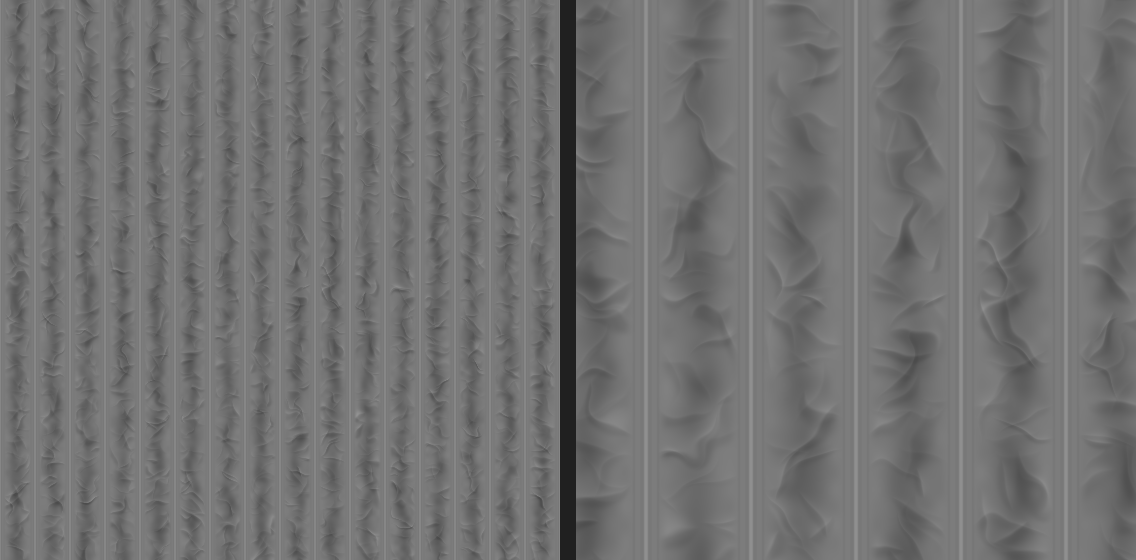
Left: the whole. Right: its middle third, enlarged.
Reproduce this texture map procedurally as a Shadertoy shader.

```glsl
const float COLUMNS = 16.0;
const float ROWS_PER_UNIT = 4.0;
const int FOLDS_PER_ROW = 2;

float hash(vec2 p) {
    return fract(sin(dot(p, vec2(127.1, 311.7))) * 43758.5453);
}

// Value noise that wraps after a whole number of cells
float wrappedNoise(vec2 p, float period, float seed) {
    vec2 cell = floor(p);
    vec2 f = fract(p);
    f = f * f * (3.0 - 2.0 * f);
    vec2 lo = mod(cell, period) + seed;
    vec2 hi = mod(cell + 1.0, period) + seed;
    return mix(mix(hash(lo), hash(vec2(hi.x, lo.y)), f.x),
               mix(hash(vec2(lo.x, hi.y)), hash(hi), f.x), f.y);
}

float columnNoise(vec2 p, float frequency, float seed) {
    return wrappedNoise(p * frequency, COLUMNS * frequency, seed);
}

// Tapered, bent crease: lit above its crisp edge, shaded below it
float fold(vec2 q, float angle, float halfLength, float halfWidth, float bend) {
    float c = cos(angle);
    float s = sin(angle);
    q = vec2(c * q.x + s * q.y, c * q.y - s * q.x);
    q.y += bend * q.x * q.x;
    float along = q.x / halfLength;
    float taper = max(0.0, 1.0 - along * along);
    float d = -q.y / (halfWidth * (0.25 + taper));
    float lit = (1.0 - smoothstep(-0.15, 0.4, d)) * exp(1.4 * min(d, 0.0));
    float shade = exp(-1.5 * (d - 0.9) * (d - 0.9));
    return taper * (lit - 0.7 * shade);
}

// Sum of the folds scattered along one column
float wrinkles(vec2 p, float column) {
    float rowCount = COLUMNS * ROWS_PER_UNIT;
    float row = floor(p.y * ROWS_PER_UNIT);
    float relief = 0.0;
    for (int j = -3; j <= 3; j++) {
        float r = row + float(j);
        for (int i = 0; i < FOLDS_PER_ROW; i++) {
            vec2 key = vec2(column + float(i) * 37.0, mod(r, rowCount));
            vec2 center = vec2(mix(0.15, 0.85, hash(key + 3.1)),
                               (r + hash(key + 7.3)) / ROWS_PER_UNIT);
            float angle = 2.5 * (hash(key + 11.9) - 0.5);
            float halfLength = mix(0.14, 0.45, hash(key + 17.7));
            float halfWidth = mix(0.03, 0.085, hash(key + 23.3));
            float bend = 3.0 * (hash(key + 29.1) - 0.5);
            float strength = hash(key + 41.7);
            relief += mix(0.25, 1.0, strength * strength)
                    * fold(p - center, angle, halfLength, halfWidth, bend);
        }
    }
    return relief;
}

// Antialiased line around distance zero
float lineMask(float dist, float halfWidth, float pixel) {
    return clamp((halfWidth - dist) / pixel + 0.5, 0.0, 1.0);
}

void mainImage(out vec4 fragColor, in vec2 fragCoord) {
    vec2 p = fragCoord / iResolution.xy * COLUMNS;
    float pixel = COLUMNS / min(iResolution.x, iResolution.y);
    float column = mod(floor(p.x), COLUMNS);
    float u = fract(p.x);
    float seamDist = min(u, 1.0 - u);

    // Uneven dark hollow down the middle of each column
    float wander = 0.2 * (columnNoise(p, 2.0, 5.0) - 0.5);
    float across = (u - 0.5 + wander) / 0.21;
    float depth = mix(0.5, 1.25, columnNoise(p, 3.0, 19.0));
    float tone = 0.49 - 0.115 * depth * exp(-across * across);

    // Crumpled cloth, fading out beside the seams
    vec2 warp = vec2(columnNoise(p, 4.0, 31.0), columnNoise(p, 4.0, 67.0)) - 0.5;
    float cloth = smoothstep(0.1, 0.22, seamDist);
    float mottling = columnNoise(p, 6.0, 83.0) - 0.5;
    float relief = wrinkles(vec2(u, p.y) + 0.18 * warp, column);
    tone += cloth * (0.075 * relief + 0.035 * mottling);

    // Flat seam band, its faint edges and the bright center line
    float band = 1.0 - smoothstep(0.09, 0.13, seamDist);
    tone = mix(tone, 0.485, band);
    tone -= 0.018 * lineMask(abs(seamDist - 0.115), 0.012, pixel);
    tone -= 0.015 * lineMask(abs(seamDist - 0.04), 0.014, pixel);
    tone += 0.075 * lineMask(seamDist, 0.016, pixel);

    fragColor = vec4(vec3(clamp(tone, 0.3, 0.6)), 1.0);
}
```
